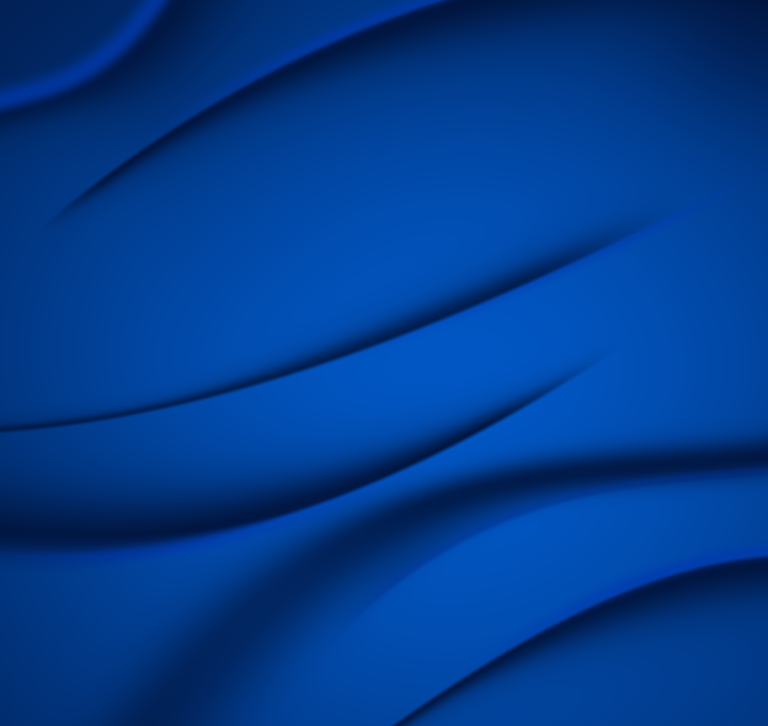
A WebGL 2 fragment shader for this background:

```glsl
#version 300 es
precision highp float;

uniform vec2 u_resolution;
out vec4 fragColor;

// Palette
const vec3 NAVY = vec3(0.006, 0.060, 0.200);
const vec3 AZURE = vec3(0.004, 0.345, 0.780);
const vec3 SHEEN = vec3(0.005, 0.220, 0.700);

// Broad light
const vec2 LIGHT_CENTER = vec2(0.58, 0.43);
const float LIGHT_FALLOFF = 1.75;

// Shade profile and edges
const float TAIL_SHARE = 0.25;
const float TAIL_STRETCH = 2.3;
const float EDGE_SOFTNESS = 0.004;

// Fold curves: heights at four even steps across a horizontal span
const vec2 CORNER_SPAN = vec2(0.0, 0.215);
const vec4 CORNER = vec4(0.851, 0.873, 0.915, 1.0);
const vec2 UPPER_SPAN = vec2(0.052, 1.0);
const vec4 UPPER = vec4(0.686, 0.909, 1.030, 1.062);
const vec2 MIDDLE_SPAN = vec2(0.0, 1.0);
const vec4 MIDDLE = vec4(0.405, 0.470, 0.600, 0.769);
const vec2 LOWER_SPAN = vec2(0.0, 0.833);
const vec4 LOWER = vec4(0.242, 0.263, 0.368, 0.539);
const vec2 VALLEY_SPAN = vec2(0.180, 1.0);
const vec4 VALLEY = vec4(-0.019, 0.256, 0.346, 0.372);
const vec2 RIM_SPAN = vec2(0.417, 1.0);
const vec4 RIM = vec4(0.098, 0.259, 0.325, 0.346);
const vec2 BASE_SPAN = vec2(0.508, 1.0);
const vec4 BASE = vec4(-0.003, 0.110, 0.194, 0.234);

// Cubic through four evenly spaced heights
float curve(float x, vec2 span, vec4 h) {
    float s = 3.0 * (x - span.x) / (span.y - span.x);
    vec3 d1 = h.yzw - h.xyz;
    vec2 d2 = d1.yz - d1.xy;
    float d3 = d2.y - d2.x;
    return h.x + s * (d1.x + (s - 1.0) * (d2.x / 2.0 + (s - 2.0) * d3 / 6.0));
}

// Approximate signed distance, positive above the curve
float curveDistance(vec2 p, vec2 span, vec4 h) {
    const float STEP = 0.002;
    float y = curve(p.x, span, h);
    float slope = (curve(p.x + STEP, span, h) - y) / STEP;
    return (p.y - y) / sqrt(1.0 + slope * slope);
}

float bell(float d, float width) {
    return exp(-d * d / (width * width));
}

// One-sided shade with a dark core and a long tail
float shadow(float d, float width, float softness) {
    float profile = mix(bell(d, width), bell(d, TAIL_STRETCH * width), TAIL_SHARE);
    return smoothstep(-softness, softness, d) * profile;
}

// Thin glow on the lit side of a fold
float ridge(float d, float width) {
    return bell(d + 0.7 * width, width);
}

void main() {
    vec2 p = gl_FragCoord.xy / u_resolution;
    float x = p.x;

    float corner = curveDistance(p, CORNER_SPAN, CORNER);
    float upper = curveDistance(p, UPPER_SPAN, UPPER);
    float middle = curveDistance(p, MIDDLE_SPAN, MIDDLE);
    float lower = curveDistance(p, LOWER_SPAN, LOWER);
    float valley = curveDistance(p, VALLEY_SPAN, VALLEY);
    float rim = curveDistance(p, RIM_SPAN, RIM);
    float base = curveDistance(p, BASE_SPAN, BASE);

    vec2 q = p - LIGHT_CENTER;
    float light = exp(-LIGHT_FALLOFF * dot(q, q));
    light *= 1.0 - 0.25 * smoothstep(0.0, 0.04, corner);

    // Folds shaded beneath their edge
    float cornerWidth = mix(0.026, 0.055, smoothstep(0.05, 0.25, x));
    light *= 1.0 - 0.85 * shadow(-corner, cornerWidth, 0.012);
    float upperWidth = mix(0.010, 0.066, smoothstep(0.05, 0.8, x));
    float upperFade = smoothstep(0.04, 0.15, x);
    light *= 1.0 - 0.90 * upperFade * shadow(-upper, upperWidth, EDGE_SOFTNESS);
    light *= 1.0 - 0.55 * bell(length(p - vec2(1.0)), 0.15);
    float baseWidth = mix(0.010, 0.052, smoothstep(0.5, 0.95, x));
    light *= 1.0 - 0.92 * shadow(-base, baseWidth, EDGE_SOFTNESS);

    // Folds shaded above their edge
    float middleWidth = mix(0.008, 0.024, smoothstep(0.15, 0.6, x));
    float middleFade = 1.0 - smoothstep(0.66, 0.92, x);
    light *= 1.0 - 0.82 * middleFade * shadow(middle, middleWidth, EDGE_SOFTNESS);
    float lowerWidth = mix(0.076, 0.010, smoothstep(0.0, 0.8, x));
    float lowerSoftness = mix(0.035, EDGE_SOFTNESS, smoothstep(0.0, 0.4, x));
    float lowerFade = 1.0 - smoothstep(0.62, 0.82, x);
    light *= 1.0 - 0.92 * lowerFade * shadow(lower, lowerWidth, lowerSoftness);

    // Valley: steep above, gentle below, with a crisp rim under it
    float valleyAbove = mix(0.055, 0.026, smoothstep(0.2, 0.6, x));
    float valleyBelow = mix(0.090, 0.026, smoothstep(0.25, 0.75, x));
    float valleyWidth = valley > 0.0 ? valleyAbove : valleyBelow;
    light *= 1.0 - mix(0.58, 0.80, smoothstep(0.25, 0.6, x)) * bell(valley, valleyWidth);
    float rimFade = smoothstep(0.40, 0.55, x);
    light *= 1.0 - 0.25 * rimFade * shadow(rim, 0.05, EDGE_SOFTNESS);

    // Sheen along the fold edges
    float sheen = 0.65 * ridge(-corner, 0.015);
    sheen += 0.60 * ridge(-upper, 0.009) * smoothstep(0.15, 0.45, x);
    sheen += 0.40 * ridge(middle, 0.006) * smoothstep(0.35, 0.85, x) * (1.0 - smoothstep(0.85, 1.0, x));
    sheen += 0.55 * ridge(lower, 0.010) * smoothstep(-0.1, 0.2, x) * (1.0 - smoothstep(0.25, 0.6, x));
    sheen += 0.30 * ridge(-rim, 0.007) * rimFade;
    sheen += 0.65 * ridge(-base, 0.010) * smoothstep(0.55, 0.85, x);

    vec3 color = mix(NAVY, AZURE, light);
    color = mix(color, SHEEN, min(sheen, 1.0));
    fragColor = vec4(color, 1.0);
}
```
